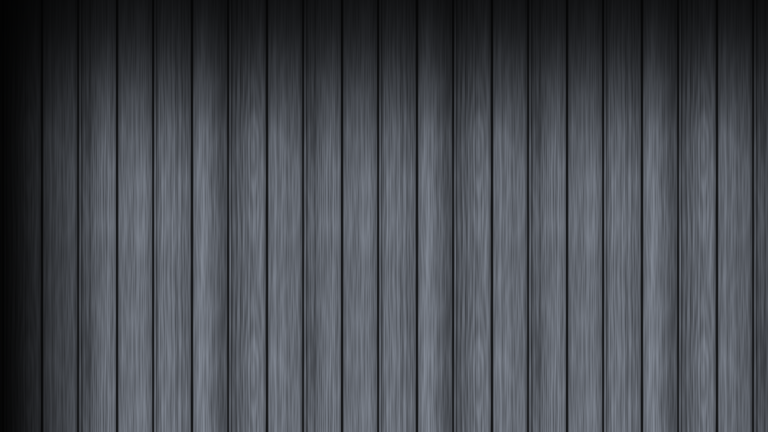
Reproduce this texture procedurally as a WebGL 1 fragment shader.

```glsl
precision highp float;
// Weathered blue-grey boards standing upright, six to a square tile that
// repeats about 3.4 times across and 1.9 down. Stretched cellular noise and
// layered sines make the grain; the top and left sides fade into shadow.

uniform vec2 u_resolution;

const float TAU = 6.2831853;

vec2 hash2(vec2 cell) {
  return fract(sin(vec2(dot(cell, vec2(127.1, 311.7)),
                        dot(cell, vec2(269.5, 183.3)))) * 43758.5);
}

// Distance to the nearest cell point, wrapping after "period" cells
float cellular(vec2 p, vec2 period) {
  vec2 cell = floor(p);
  float nearest = 2.0;
  for (int j = -1; j <= 1; j++) {
    for (int i = -1; i <= 1; i++) {
      vec2 neighbour = cell + vec2(float(i), float(j));
      vec2 point = neighbour + hash2(mod(neighbour, period));
      nearest = min(nearest, distance(p, point));
    }
  }
  return nearest;
}

// Soft-edged vertical line of the given half width
float line(float d, float halfWidth, float soft) {
  return 1.0 - smoothstep(halfWidth - soft, halfWidth + soft, abs(d));
}

float bump(float d, float width) {
  return exp(-d * d / (width * width));
}

// Straight full-length streaks from sines whose phases bend each other
float streaks(float x) {
  float a = TAU * x;
  return sin(a * 31.0 + 2.0 * sin(a * 7.0))
       + sin(a * 53.0 + 2.5 * sin(a * 11.0) + 1.0)
       + 0.8 * sin(a * 83.0 + 3.0 * sin(a * 17.0) + 2.0);
}

// Fine and broad streaks, with long arched rings on the sixth board
float woodGrain(vec2 tile, float plank, float across) {
  float sway = 0.0014 * sin(TAU * (tile.y + plank * 0.37));
  vec2 bent = vec2(tile.x + sway, tile.y);
  float fine = cellular(bent * vec2(104.0, 5.0), vec2(104.0, 5.0)) - 0.45;
  float broad = cellular(bent * vec2(54.0, 2.0), vec2(54.0, 2.0)) - 0.45;

  float rise = sin(0.5 * TAU * (tile.y - 0.667 - (plank - 5.0) * 0.23));
  float centre = 0.5 + 0.35 * sin(plank * 2.0 + 3.0);
  float radius = length(vec2((across - centre) * 2.2, rise * 0.6));
  float rings = sin(radius * 28.0 + 0.6 * sin(TAU * tile.y + plank));
  float figure = plank > 4.5 ? 0.050 : 0.014;
  float straight = mod(plank, 2.0) > 0.5 ? 0.042 : 0.026;
  return 0.25 * fine + 0.14 * broad + straight * streaks(bent.x)
       + figure * rings;
}

// Bands, stain and tone that set the six boards apart
float boardTone(float plank, float across, float v) {
  vec4 own = vec4(line(plank - 1.0, 0.5, 0.1), line(plank - 3.0, 0.5, 0.1),
                  line(plank - 4.0, 0.5, 0.1), line(plank - 5.0, 0.5, 0.1));
  float tone = 0.985 + 0.035 * sin(across * 7.0 + plank * 1.7);
  float stain = 0.15 * bump(fract(v - 0.08) - 0.5, 0.16);
  tone -= own.x * (0.14 + stain) * bump(across - 0.2, 0.2);
  tone -= own.y * 0.06 * bump(across - 0.65, 0.2);
  tone -= own.z * 0.24 * bump(across - 0.82 - 0.03 * sin(TAU * v), 0.18);
  tone += own.z * 0.10 * bump(across - 0.3, 0.16);
  tone -= own.w * 0.17 * bump(across - 0.15, 0.32);
  return tone;
}

void main() {
  vec2 uv = gl_FragCoord.xy / u_resolution;
  vec2 p = gl_FragCoord.xy / u_resolution.y;
  float soft = max(0.7 / u_resolution.y, 0.0012);

  // Tile, pair of boards, and place within one board
  vec2 tile = vec2(p.x - 0.0972, 1.0 - p.y) / 0.5208;
  float pairs = tile.x * 3.0;
  float f = fract(pairs);
  float second = step(0.485, f);
  float plank = mod(2.0 * floor(pairs) + second, 6.0);
  float across = mix(f / 0.485, (f - 0.485) / 0.515, second);
  float tone = boardTone(plank, across, tile.y)
             + woodGrain(tile, plank, across);

  // Open joints with a lit edge, alternating with raised ridges
  float joint = (fract(pairs + 0.5) - 0.5) * 0.1736;
  float ridge = (f - 0.485) * 0.1736;
  tone *= 1.0 - 0.26 * bump(joint, 0.008);
  tone += 0.12 * line(joint - 0.0056, 0.0011, soft);
  tone *= 1.0 - 0.72 * line(joint, 0.0025, soft);
  tone *= 1.0 - 0.28 * bump(ridge - 0.001, 0.010);
  tone *= 1.0 - 0.66 * line(ridge + 0.0006, 0.0023, soft);
  tone += 0.32 * line(ridge - 0.0040, 0.0015, soft);
  tone *= 1.0 - 0.24 * line(ridge - 0.0078, 0.0014, soft);

  // Shadow from the top and left, with a slight fall-off at the right
  float light = mix(0.12, 1.0, smoothstep(-0.07, 0.45, 1.0 - uv.y));
  light *= smoothstep(-0.025, 0.165, uv.x);
  light *= 1.0 - 0.18 * smoothstep(0.90, 1.02, uv.x);
  light *= 1.0 + 0.05 * smoothstep(0.6, 0.0, uv.y);

  vec3 slate = vec3(0.396, 0.416, 0.450);
  vec3 color = slate * max(tone, 0.0) * light + vec3(0.008);
  gl_FragColor = vec4(color, 1.0);
}
```
